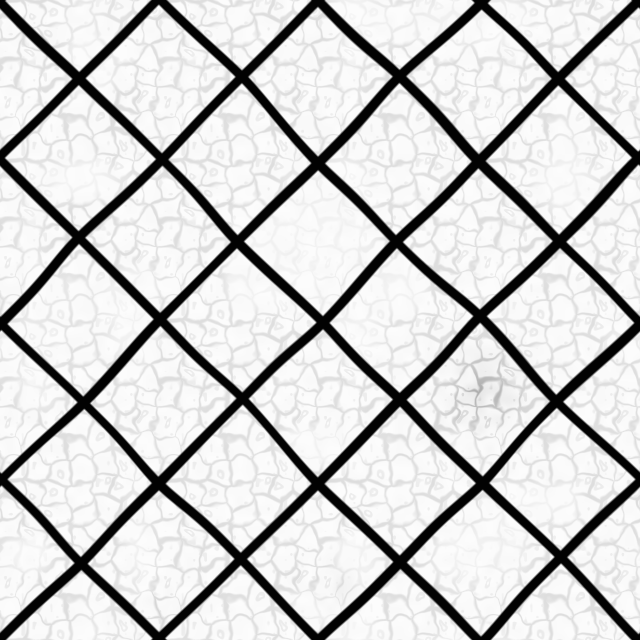
This pattern is drawn by a Shadertoy shader. Its source:

```glsl
// Black diagonal lattice, four diamonds each way, over white glaze with pale grey crackle.

// Integer hash: two values in 0..1 per lattice point
vec2 hash2(vec2 cell) {
    uvec2 h = uvec2(ivec2(cell)) * uvec2(1664525u, 22695477u) + 12345u;
    h.x += h.y * 747796405u;
    h ^= h >> 15u;
    h.y += h.x * 277803737u;
    h ^= h >> 13u;
    h.x += h.y * 1664525u;
    h ^= h >> 16u;
    return vec2(h & 0xffffu) / 65535.0;
}

// Value noise that wraps after a whole number of cells
vec2 noise2(vec2 p, float period) {
    vec2 i = floor(p), f = fract(p);
    f = f * f * (3.0 - 2.0 * f);
    vec2 a = hash2(mod(i, period));
    vec2 b = hash2(mod(i + vec2(1, 0), period));
    vec2 c = hash2(mod(i + vec2(0, 1), period));
    vec2 d = hash2(mod(i + vec2(1, 1), period));
    return mix(mix(a, b, f.x), mix(c, d, f.x), f.y);
}

// x: distance to the nearest cell border, y: distance to the cell centre, z: cell value
vec3 voronoi(vec2 p, float period) {
    vec2 base = floor(p), f = fract(p), nearCell = vec2(0), nearest = vec2(9);
    for (int y = -1; y <= 1; y++)
    for (int x = -1; x <= 1; x++) {
        vec2 g = vec2(x, y);
        vec2 r = g + 0.1 + 0.8 * hash2(mod(base + g, period)) - f;
        if (dot(r, r) < dot(nearest, nearest)) { nearest = r; nearCell = g; }
    }
    float border = 9.0;
    for (int y = -2; y <= 2; y++)
    for (int x = -2; x <= 2; x++) {
        vec2 g = nearCell + vec2(x, y);
        vec2 r = g + 0.1 + 0.8 * hash2(mod(base + g, period)) - f;
        vec2 across = r - nearest;
        if (dot(across, across) > 1e-4)
            border = min(border, dot(0.5 * (r + nearest), normalize(across)));
    }
    return vec3(border, length(nearest), hash2(mod(base + nearCell, period) + 31.0).x);
}

// Soft round stain that wraps around the canvas
float stain(vec2 p, vec2 centre, float radius) {
    vec2 d = fract(p - centre + 0.5) - 0.5;
    return exp(-dot(d, d) / (radius * radius));
}

void mainImage(out vec4 fragColor, in vec2 fragCoord) {
    vec2 p = fragCoord / iResolution.xy;
    float pixel = 1.0 / min(iResolution.x, iResolution.y);

    // Crackle: the same 7 by 7 cells in each of the 4 by 4 repeats
    vec2 grain = noise2(p * 112.0, 28.0);
    vec2 warp = noise2(p * 56.0, 14.0) - 0.5;
    vec3 cell = voronoi(p * 28.0 + 0.35 * warp + 0.12 * (grain - 0.5), 7.0);
    float soft = 0.04 + 14.0 * pixel;
    float crackWidth = 0.015 + 0.11 * noise2(p * 40.0, 10.0).x;
    float crack = 1.0 - smoothstep(crackWidth - soft, crackWidth + soft, cell.x);

    // Small rings and flecks inside some cells
    float ring = 1.0 - smoothstep(0.02, 0.03 + soft, abs(cell.y - 0.13));
    crack = max(crack, 0.55 * ring * step(0.72, cell.z));
    crack = max(crack, 0.5 * smoothstep(0.78, 0.95, grain.y));

    // Worn patches differ from repeat to repeat
    float wear = smoothstep(0.1, 0.5, noise2(p * 12.0 + 0.4, 12.0).y);
    float dirt = stain(p, vec2(0.755, 0.385), 0.06)
        + 0.55 * stain(p, vec2(0.53, 0.08), 0.03)
        + 0.3 * stain(p, vec2(0.25, 0.05), 0.025);
    float mottle = noise2(p * 64.0, 64.0).x;
    float shade = 0.99 - 0.015 * mottle - crack * (0.035 + 0.075 * wear);
    shade -= dirt * (0.02 + 0.05 * mottle + 0.12 * crack);

    // Lattice: slightly uneven diagonals through whole-number steps
    vec2 q = p * 4.0 + 0.05 * (noise2(p * 8.0, 8.0) - 0.5);
    vec2 diagonal = vec2(q.x + q.y, q.x - q.y);
    vec2 away = abs(fract(diagonal + 0.5) - 0.5) / (4.0 * sqrt(2.0));
    vec2 halfWidth = 0.0062 + 0.0018 * noise2(p * 6.0 + 0.5, 6.0);
    float edge = max(0.002, pixel);
    vec2 line = 1.0 - smoothstep(halfWidth - edge, halfWidth + edge, away);
    float ink = 1.0 - (1.0 - line.x) * (1.0 - line.y);

    fragColor = vec4(vec3(mix(shade, 0.008, ink)), 1.0);
}
```
